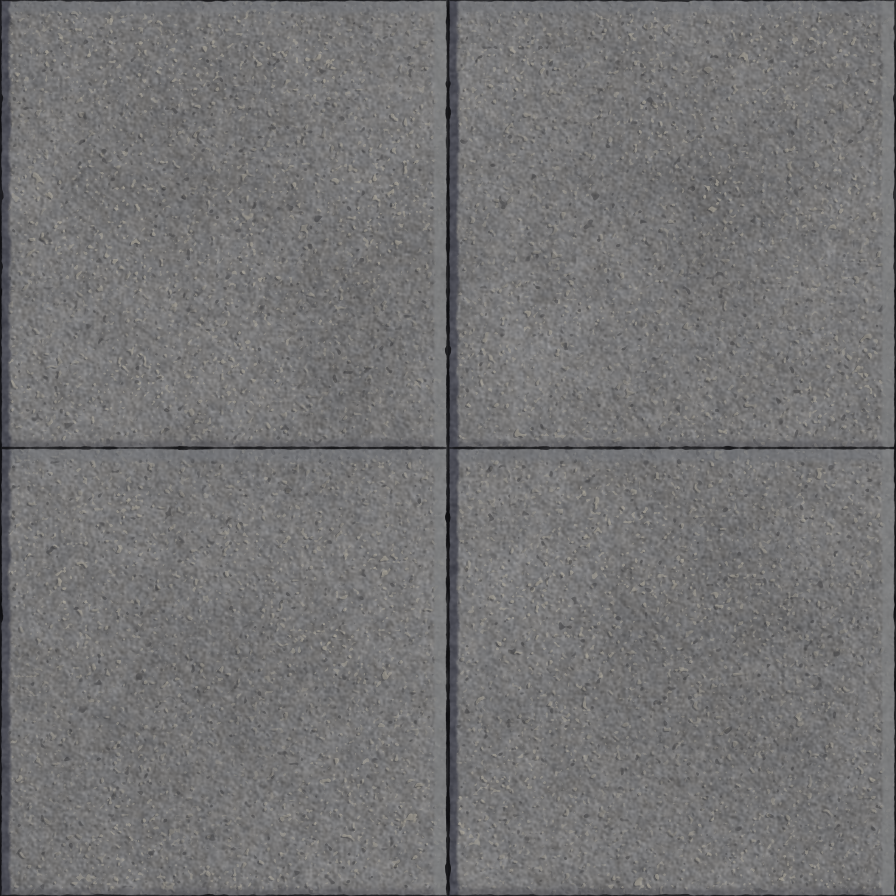
A three.js fragment shader for this texture:

```glsl
varying vec2 vUv;

const float SLABS = 2.0;
const vec3 CONCRETE = vec3(0.466, 0.464, 0.466);
const vec3 JOINT = vec3(0.05, 0.05, 0.06);
const vec3 SHADED_BEVEL = vec3(0.27, 0.275, 0.315);
const vec3 LIT_BEVEL = vec3(0.5, 0.505, 0.51);
const vec3 TOP_BEVEL = vec3(0.445, 0.455, 0.475);
const vec3 BOTTOM_BEVEL = vec3(0.35, 0.35, 0.37);
const vec3 SAND = vec3(0.68, 0.66, 0.61);
const vec3 PIT = vec3(0.22, 0.22, 0.23);

float hash(vec2 p, float seed) {
  vec3 q = fract(vec3(p.xyx) * vec3(0.1031, 0.1030, 0.0973) + seed * 0.137);
  q += dot(q, q.yzx + 33.33);
  return fract((q.x + q.y) * q.z);
}

// Value noise that wraps after freq cells
float noise(vec2 uv, float freq, float seed) {
  vec2 p = uv * freq;
  vec2 cell = floor(p);
  vec2 f = fract(p);
  f = f * f * (3.0 - 2.0 * f);
  vec2 a = mod(cell, freq);
  vec2 b = mod(cell + 1.0, freq);
  return mix(mix(hash(a, seed), hash(vec2(b.x, a.y), seed), f.x),
             mix(hash(vec2(a.x, b.y), seed), hash(b, seed), f.x), f.y);
}

// Diagonal axes with whole-number steps, so noise on them still wraps
vec2 diagonal(vec2 uv) {
  return vec2(uv.x + uv.y, uv.y - uv.x);
}

// Straight and diagonal layers together hide the cell grid
float grain(vec2 uv, float freq, float seed) {
  float turned = noise(diagonal(uv), floor(freq * 0.74), seed + 0.5);
  return 0.5 * (noise(uv, freq, seed) + turned);
}

float fbm(vec2 uv, float freq, float seed) {
  float sum = 0.0;
  float amp = 0.5;
  for (int i = 0; i < 4; i++) {
    sum += amp * noise(uv, freq, seed + float(i));
    freq *= 2.0;
    amp *= 0.5;
  }
  return sum / 0.9375;
}

float grainHeight(vec2 uv) {
  return 0.65 * grain(uv, 290.0, 1.0) + 0.35 * grain(uv, 180.0, 2.0);
}

// Small irregular flecks at the peaks of the grain
float flecks(vec2 uv, float freq, float level, float seed) {
  return smoothstep(level, level + 0.15, grain(uv, freq, seed));
}

// 1 next to an edge, fading out past the given width
float band(float dist, float width, float blur) {
  return 1.0 - smoothstep(width - blur, width + blur, dist);
}

vec3 slabFace(vec2 uv) {
  vec2 toLight = vec2(0.001, 0.0007);
  float relief = grainHeight(uv - toLight) - grainHeight(uv + toLight);
  float tone = grain(uv, 320.0, 5.0) + 0.5 * grain(uv, 150.0, 6.0) - 0.75;
  float cloud = fbm(uv, 5.0, 10.0) - 0.5;
  float mottle = fbm(uv, 40.0, 20.0) - 0.5;
  vec3 color = CONCRETE + 0.15 * relief + 0.13 * tone + 0.095 * cloud + 0.055 * mottle;
  color += vec3(0.01, 0.002, -0.01) * (noise(uv, 110.0, 30.0) - 0.5);

  // Pale sand grains with shadows, then open pits
  float patchiness = 0.5 + 0.7 * noise(uv, 14.0, 35.0);
  color = mix(color, PIT, 0.42 * flecks(uv + toLight * 1.8, 210.0, 0.72, 40.0));
  color = mix(color, SAND, 0.6 * patchiness * flecks(uv, 210.0, 0.72, 40.0));
  color = mix(color, SAND, 0.5 * patchiness * flecks(uv, 290.0, 0.7, 50.0));
  return mix(color, PIT, 0.5 * flecks(uv, 190.0, 0.74, 60.0));
}

vec3 addBevels(vec3 color, vec2 low, vec2 high, vec2 uv) {
  float wobble = (fbm(uv, 96.0, 70.0) - 0.5) * 0.005;
  float grit = (grain(uv, 280.0, 80.0) + grain(uv, 130.0, 81.0) - 1.0) * 0.1;
  color = mix(color, TOP_BEVEL + grit * 0.5, 0.55 * band(high.y, 0.014, 0.005));
  color = mix(color, BOTTOM_BEVEL + grit, 0.6 * band(low.y + wobble, 0.008, 0.004));
  color = mix(color, LIT_BEVEL + grit * 0.5, 0.75 * band(high.x + wobble * 0.4, 0.0155, 0.002));
  return mix(color, SHADED_BEVEL + grit, 0.88 * band(low.x + wobble, 0.011, 0.0025));
}

// Dark gap with crumbled edges and partly filled stretches
float jointMask(vec2 edge, vec2 uv) {
  float crumble = (fbm(uv, 120.0, 90.0) - 0.5) * 0.002;
  float chips = 0.0016 * smoothstep(0.76, 0.95, noise(uv, 64.0, 95.0));
  float fill = mix(0.75, 1.0, noise(uv, 70.0, 98.0));
  float vertical = band(edge.x - crumble - chips, 0.0019, 0.0009);
  float horizontal = band(edge.y - crumble - chips * 0.5, 0.0012, 0.0009);
  return fill * max(vertical, 0.9 * horizontal);
}

void main() {
  vec2 low = fract(vUv * SLABS) / SLABS;
  vec2 high = 1.0 / SLABS - low;
  vec3 color = addBevels(slabFace(vUv), low, high, vUv);
  color = mix(color, JOINT, jointMask(min(low, high), vUv));
  gl_FragColor = vec4(color, 1.0);
}
```
